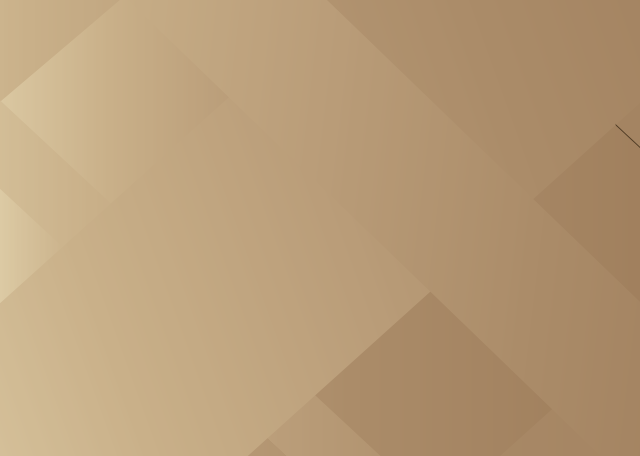
Reproduce this background procedurally as a WebGL 2 fragment shader.

```glsl
#version 300 es
precision highp float;
// Overlapping diagonal facets in cream, tan and brown, each with a softly banded gradient.
uniform vec2 u_resolution;
out vec4 outColor;

// Antialiased half plane: 1 where the signed distance is positive.
float side(float d) {
    float w = 0.8 / u_resolution.y;
    return smoothstep(-w, w, d);
}

// Part of the plane between two levels of a slanted axis.
float between(float axis, float low, float high) {
    return side(axis - low) * side(high - axis);
}

// Gentle stepping gives the gradients their faint stripes.
float banded(float tone) {
    float k = tone * 12.0;
    return (floor(k) + smoothstep(0.1, 0.9, fract(k))) / 12.0;
}

// Tone 0 is cream, tone 4 is dark brown.
vec3 ramp(float tone) {
    vec3 color = mix(vec3(0.863, 0.792, 0.643), vec3(0.788, 0.690, 0.537), clamp(tone, 0.0, 1.0));
    color = mix(color, vec3(0.729, 0.616, 0.475), clamp(tone - 1.0, 0.0, 1.0));
    color = mix(color, vec3(0.667, 0.545, 0.408), clamp(tone - 2.0, 0.0, 1.0));
    return mix(color, vec3(0.620, 0.490, 0.357), clamp(tone - 3.0, 0.0, 1.0));
}

void main() {
    // Height units, measured down from the top edge.
    vec2 p = vec2(gl_FragCoord.x, u_resolution.y - gl_FragCoord.y) / u_resolution.y;
    float x = p.x;

    // Slanted axes that bound the facets.
    float fall = p.y - 0.965 * x;
    float lowFall = p.y - 0.93 * x;
    float rise = p.y + 0.9 * x;
    float cornerRise = p.y + 0.85 * x;
    float lean = x - 0.36 * p.y;

    // Long falling band and the upper right plane.
    float tone = banded(0.68 + 1.83 * (x + 0.12 * p.y));
    float upper = side(-0.692 - fall);
    tone = mix(tone, banded(1.65 + 1.28 * lean), upper);

    // Dark facet at the right, with the plane beyond its thin edge.
    float rightTone = mix(3.5, banded(3.4 + 1.6 * (x - 1.168)), side(lowFall + 0.982));
    tone = mix(tone, rightTone, upper * side(rise - 1.489));

    // Left half: the wide central plane first, then the upper left facets.
    float leftTone = banded(1.05 + 1.75 * lean);
    float diamond = banded(0.1 + 3.75 * x);
    diamond = mix(diamond, banded(0.85 + 2.4 * x), side(0.2234 - cornerRise));
    diamond = mix(diamond, banded(0.5 + 2.5 * x), side(lowFall - 0.22));
    diamond = mix(diamond, banded(6.2 * x), side(lowFall - 0.414));
    leftTone = mix(leftTone, diamond, side(0.665 - rise));

    // Lower facets: dark diamond, its two lighter neighbours and a corner.
    float lower = banded(2.8 + 1.7 * (x - 0.692));
    lower = mix(lower, banded(1.95 + 2.4 * (x - 0.6)), between(lowFall, 0.224, 0.416));
    lower = mix(lower, banded(2.3 + 2.0 * (x - 0.544)), side(lowFall - 0.416));
    lower = mix(lower, banded(3.2 + 0.8 * (x - 1.1)), side(rise - 1.987));
    leftTone = mix(leftTone, lower, side(rise - 1.489));
    tone = mix(tone, leftTone, side(fall + 0.271));

    // Thin dark line along the right facet.
    float line = between(lowFall, -0.9835, -0.9805) * side(x - 1.35);
    outColor = vec4(mix(ramp(tone), vec3(0.25, 0.18, 0.10), 0.8 * line), 1.0);
}
```
